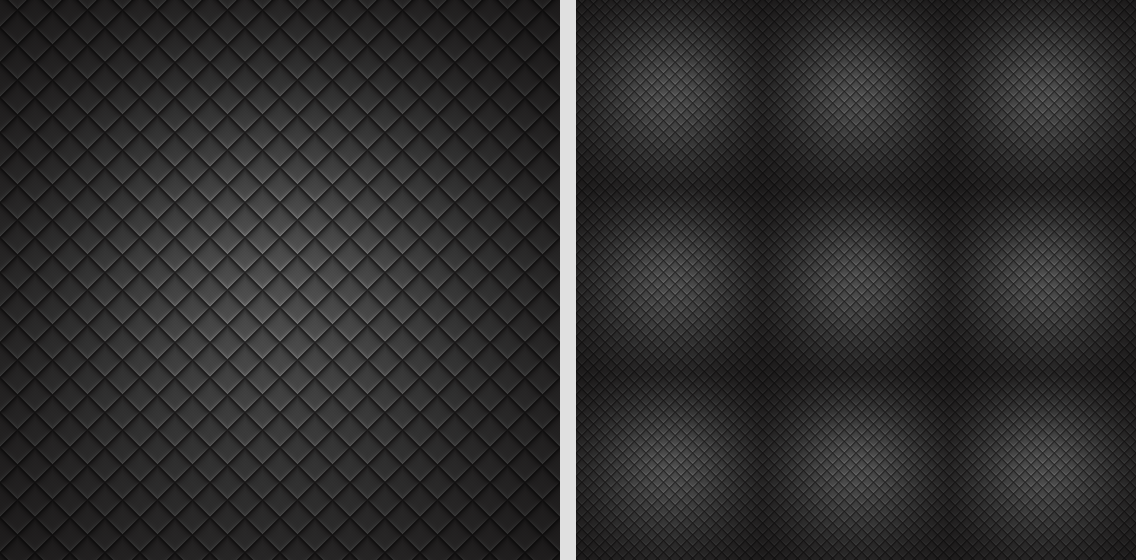
Left: one tile. Right: repeated 3 by 3.
This pattern is drawn by a Shadertoy shader. Its source:

```glsl
// Dark quilted grid of bevelled diamonds under a soft central spotlight.

const float REPEATS = 16.0;

// Spotlight brightness of a flat tile, fading evenly towards all four borders.
float spotlight(vec2 uv) {
    vec2 p = uv - 0.5;
    return 0.10 + 0.20 * exp(-6.0 * dot(p, p));
}

// Faint woven grain, with a whole number of threads per tile.
float weave(vec2 uv) {
    vec2 wave = sin(6.2831853 * 12.0 * REPEATS * uv);
    return 1.0 + 0.035 * wave.x * wave.y;
}

// Brightness factor of a bevelled diamond; both axes run along its sides.
float bevel(vec2 diagonal, float pixel) {
    vec2 cell = fract(diagonal);            // 0 at the bottom corner, 1 at the top
    vec2 side = cell - step(0.5, cell);     // signed distance to the nearest seam
    vec2 depth = abs(side);
    float soft = max(0.7 * pixel, 0.02);
    vec2 above = smoothstep(-soft, soft, side);

    // Lit lower sides: a thin rim and a wider glow, strongest at the bottom corner
    vec2 rim = above * exp(-depth / 0.05) * (1.0 - 0.5 * cell.yx);
    vec2 glow = above * exp(-depth / 0.16) * pow(1.0 - cell.yx, vec2(2.0));

    // Shadow cast beneath the upper sides
    vec2 shadow = (1.0 - above) * exp(-depth / 0.12);

    float light = 1.0 + 0.75 * max(rim.x, rim.y) + 0.25 * max(glow.x, glow.y);
    return light * (1.0 - 0.78 * max(shadow.x, shadow.y));
}

void mainImage(out vec4 fragColor, in vec2 fragCoord) {
    vec2 uv = fragCoord / iResolution.xy;

    // Turn the square grid by 45 degrees so that its cells become diamonds
    vec2 grid = uv * REPEATS - vec2(0.0, 0.235);
    vec2 diagonal = vec2(grid.y + grid.x, grid.y - grid.x);
    float pixel = 1.414 * REPEATS / min(iResolution.x, iResolution.y);

    float value = spotlight(uv) * weave(uv) * bevel(diagonal, pixel);

    // Slightly warm darks, neutral lights
    vec3 tint = mix(vec3(1.05, 0.98, 0.99), vec3(1.0), smoothstep(0.08, 0.2, value));
    fragColor = vec4(value * tint, 1.0);
}
```
